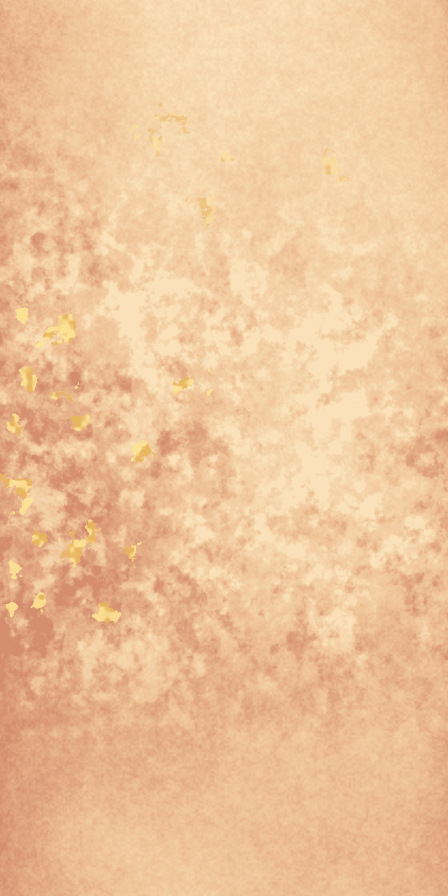
Reproduce this texture procedurally as a WebGL 2 fragment shader.

```glsl
#version 300 es
precision highp float;
// Weathered plaster in cream, peach and rose with scattered gold leaf.
// A single tone value is built from soft stains, worn flakes and fine grain,
// then coloured by a ramp; hashed clusters of torn flecks form the gold.
uniform vec2 u_resolution;
out vec4 fragColor;

float hash(vec2 p) {
    uvec2 q = uvec2(ivec2(floor(p))) * uvec2(1597u, 3812u) + uvec2(7919u, 104u);
    uint n = (q.x ^ (q.y * 2663u)) * 26699u;
    n = (n ^ (n >> 15)) * 73939u;
    n = (n ^ (n >> 13)) * 40503u;
    return float((n ^ (n >> 16)) & 65535u) / 65535.0;
}

float noise(vec2 p) {
    vec2 i = floor(p), f = fract(p);
    f = f * f * (3.0 - 2.0 * f);
    return mix(mix(hash(i), hash(i + vec2(1, 0)), f.x),
               mix(hash(i + vec2(0, 1)), hash(i + vec2(1, 1)), f.x), f.y);
}

float fbm(vec2 p) {
    float sum = 0.0, amp = 0.5;
    for (int i = 0; i < 5; i++) {
        sum += amp * noise(p);
        p = mat2(1.6, 1.2, -1.2, 1.6) * p + 17.3;
        amp *= 0.55;
    }
    return sum / 1.055;
}

// Soft elliptical stain
float stain(vec2 p, vec2 centre, vec2 size) {
    vec2 d = (p - centre) / size;
    return exp(-dot(d, d));
}

vec3 plaster(float tone) {
    vec3 rose = vec3(0.855, 0.60, 0.465);
    vec3 peach = vec3(0.932, 0.752, 0.582);
    vec3 cream = vec3(0.97, 0.853, 0.692);
    return tone < 0.5 ? mix(rose, peach, max(tone, -0.15) * 2.0)
                      : mix(peach, cream, min(tone, 1.15) * 2.0 - 1.0);
}

// Coverage of torn gold flecks gathered in clusters
float goldLeaf(vec2 p) {
    float torn = fbm(p * 34.0 + 5.0) - 0.5;
    float cover = 0.0;
    for (int i = 0; i < 24; i++) {
        float k = float(i);
        vec2 r = vec2(hash(vec2(k, 61)), hash(vec2(k, 97)));
        vec2 centre = i < 19 ? vec2(0.02 + 0.42 * r.x * r.x, 0.62 + 0.68 * r.y)
                             : vec2(0.3 + 0.55 * r.x, 1.5 + 0.38 * r.y);
        float size = mix(0.016, 0.042, hash(vec2(k, 131)));
        float edge = torn + 0.15 - 0.26 * length(p - centre) / size;
        cover = max(cover, smoothstep(0.0, 0.06, edge) * (i < 19 ? 1.0 : 0.55));
    }
    return cover;
}

void main() {
    vec2 p = gl_FragCoord.xy / u_resolution.x;
    vec2 warp = vec2(fbm(p * 4.0 + 31.0), fbm(p * 4.0 + 73.0)) - 0.5;
    vec2 q = p + 0.16 * warp;
    float detail = fbm(p * 36.0 + 11.0);

    // Broad light: pale top, peach foot, rosy sides
    float tone = mix(0.55, 0.68, smoothstep(0.25, 0.9, p.y));
    tone += 0.16 * smoothstep(1.15, 1.7, p.y);
    tone -= 0.42 * exp(-q.x * 7.0) + 0.24 * exp((q.x - 1.0) * 11.0);
    tone += 0.7 * (fbm(q * 2.6 + 3.0) - 0.5);

    // Rose stains and a pale centre right
    tone -= 0.36 * stain(q, vec2(0.28, 0.76), vec2(0.17, 0.24));
    tone -= 0.26 * stain(q, vec2(0.14, 1.12), vec2(0.2, 0.17));
    tone -= 0.32 * stain(q, vec2(0.38, 1.08), vec2(0.07, 0.06));
    tone -= 0.24 * stain(q, vec2(0.48, 0.93), vec2(0.05, 0.05));
    tone -= 0.22 * stain(q, vec2(0.76, 0.55), vec2(0.2, 0.12));
    tone += 0.2 * stain(q, vec2(0.72, 1.08), vec2(0.22, 0.32));

    // Worn layers: cream flakes over rose scuffs, strongest mid height
    float wear = smoothstep(0.22, 0.65, p.y)
               * (1.0 - smoothstep(1.3, 1.85, p.y + 0.35 * p.x - 0.1));
    float flakes = 0.55 * fbm(q * vec2(9.0, 6.5) + 41.0) + 0.45 * detail;
    float scuffs = 0.5 * fbm(q * vec2(11.0, 7.0) + 89.0)
                 + 0.5 * fbm(p * vec2(46.0, 38.0) + 57.0);
    tone += wear * (0.42 * smoothstep(0.49, 0.63, flakes)
                  - 0.4 * smoothstep(0.5, 0.65, scuffs));
    tone += (0.25 + 0.5 * wear) * (detail - 0.5);

    // Fine grain
    tone += 0.2 * (noise(p * 210.0) - 0.5) + 0.18 * (noise(p * 105.0 + 9.0) - 0.5);
    vec3 colour = plaster(tone);

    // Gold leaf with bright and shaded facets
    float facet = smoothstep(0.3, 0.65, noise(p * 75.0 + 23.0));
    vec3 gold = mix(vec3(0.91, 0.71, 0.36), vec3(0.99, 0.89, 0.58), facet);
    colour = mix(colour, gold, 0.9 * goldLeaf(p));

    fragColor = vec4(colour, 1.0);
}
```
